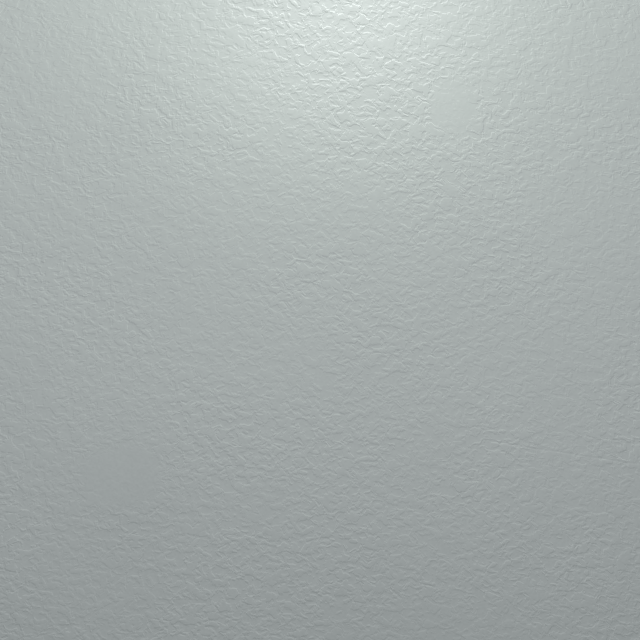
Reproduce this texture procedurally as a three.js fragment shader.

```glsl
varying vec2 vUv;

#define LAMP vec2(0.54, 1.04)
#define SHADE_TONE 0.567
#define RISE 0.168
#define GLOW 0.12
#define RELIEF 0.047
#define GLOSS 0.065
#define BUMP_SCALE vec2(150.0, 205.0)
#define LIGHT_STEP 0.0023
#define GRAIN 0.012

float hash(vec2 p) {
  vec3 q = fract(vec3(p.xyx) * 0.1031);
  q += dot(q, q.yzx + 33.33);
  return fract((q.x + q.y) * q.z);
}

float noise(vec2 p) {
  vec2 cell = floor(p);
  vec2 f = fract(p);
  f = f * f * (3.0 - 2.0 * f);
  float low = mix(hash(cell), hash(cell + vec2(1.0, 0.0)), f.x);
  float high = mix(hash(cell + vec2(0.0, 1.0)), hash(cell + 1.0), f.x);
  return mix(low, high, f.y);
}

float fbm(vec2 p) {
  float sum = 0.0;
  float weight = 0.5;
  for (int i = 0; i < 3; i++) {
    sum += weight * noise(p);
    p = mat2(0.8, 0.6, -0.6, 0.8) * p * 2.03 + 17.3;
    weight *= 0.5;
  }
  return sum / 0.875;
}

// Paint surface: ragged plateaus, fine orange peel and broader swells
float paintHeight(vec2 uv) {
  vec2 p = mat2(0.99, 0.12, -0.12, 0.99) * uv * BUMP_SCALE;
  p += 1.2 * (vec2(noise(p * 0.6 + 40.0), noise(p * 0.6 + 90.0)) - 0.5);
  float swell = noise(p * 0.45 + 23.0);
  float coarse = mix(fbm(p), swell, 0.25);
  float plateau = smoothstep(0.4, 0.6, coarse);
  return 0.55 * plateau + 0.6 * coarse + 0.35 * swell;
}

// Soft oval where the relief has been rubbed flat
float rubbed(vec2 uv, vec2 center, vec2 radius) {
  float ragged = 0.5 * (fbm(uv * 18.0) - 0.5);
  return 1.0 - smoothstep(0.6, 1.1, length((uv - center) / radius) + ragged);
}

// Thin shallow scratch, lit on its lower lip and broken along its length
float scratch(vec2 uv) {
  float line = 0.475 - 0.27 * uv.x + 0.07 * uv.x * uv.x;
  float d = (uv.y - line + 0.004 * (noise(uv.xx * 12.0) - 0.5)) / 0.0016;
  float broken = smoothstep(0.35, 0.7, noise(vec2(uv.x * 14.0, 3.0)));
  float span = smoothstep(0.08, 0.6, uv.x);
  return (exp(-d * d) - exp(-(d - 1.6) * (d - 1.6))) * broken * span;
}

void main() {
  vec2 uv = vUv;
  vec2 toLamp = LAMP - uv;

  // Broad lighting from the lamp above the top edge
  float glow = exp(-14.0 * dot(toLamp, toLamp));
  float side = 2.0 * uv.x - 1.0;
  float tone = SHADE_TONE + RISE * uv.y + GLOW * glow;
  tone -= 0.035 * side * side * uv.y;
  tone += 0.012 * (fbm(uv * 5.0) - 0.5);

  // Slopes facing the lamp brighten, slopes turned away darken
  vec2 lightDir = normalize(toLamp + vec2(0.0, 0.15));
  float slope = paintHeight(uv) - paintHeight(uv + lightDir * LIGHT_STEP);
  float flatness = max(rubbed(uv, vec2(0.19, 0.25), vec2(0.07, 0.06)),
                       rubbed(uv, vec2(0.71, 0.83), vec2(0.04, 0.05)));
  float patchy = mix(0.75, 1.2, smoothstep(0.3, 0.7, fbm(uv * 9.0 + 5.0)));
  float strength = (RELIEF + GLOSS * glow) * patchy * (1.0 - 0.8 * flatness);
  tone += strength * slope;
  tone += 0.5 * GLOSS * glow * smoothstep(0.2, 0.7, slope);
  tone += 0.016 * scratch(uv);

  // Fine grain
  tone += GRAIN * (noise(uv * 330.0) - 0.5);

  // Cool grey in shade, turning faintly green in the light
  float lit = smoothstep(0.58, 0.78, tone);
  vec3 tint = mix(vec3(0.0, 0.024, 0.024), vec3(0.0, 0.034, 0.020), lit);
  gl_FragColor = vec4(tone + tint, 1.0);
}
```
